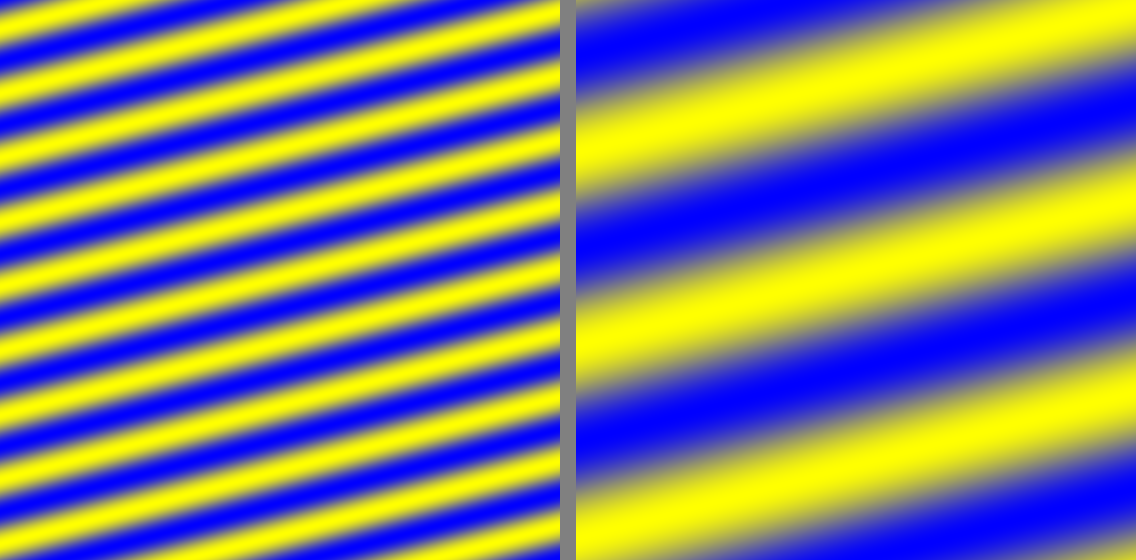
Left, the full canvas; right, a detail of the centre.
This pattern is drawn by a WebGL 2 fragment shader. Its source:

```glsl
#version 300 es
precision highp float;
// Soft diagonal stripes: a tilted sine wave blending blue and yellow.

uniform vec2 u_resolution;
out vec4 fragColor;

void main() {
    vec2 uv = gl_FragCoord.xy / u_resolution;

    // Nine waves per canvas unit, measured across the tilted stripes
    float tilt = radians(14.7);
    float across = dot(uv, vec2(-sin(tilt), cos(tilt)));
    float wave = 0.5 + 0.5 * sin(radians(360.0) * 9.0 * across);

    // Crests are yellow, troughs are blue
    vec3 blue = vec3(0.0, 0.0, 1.0);
    vec3 yellow = vec3(1.0, 1.0, 0.0);
    fragColor = vec4(mix(blue, yellow, wave), 1.0);
}
```
